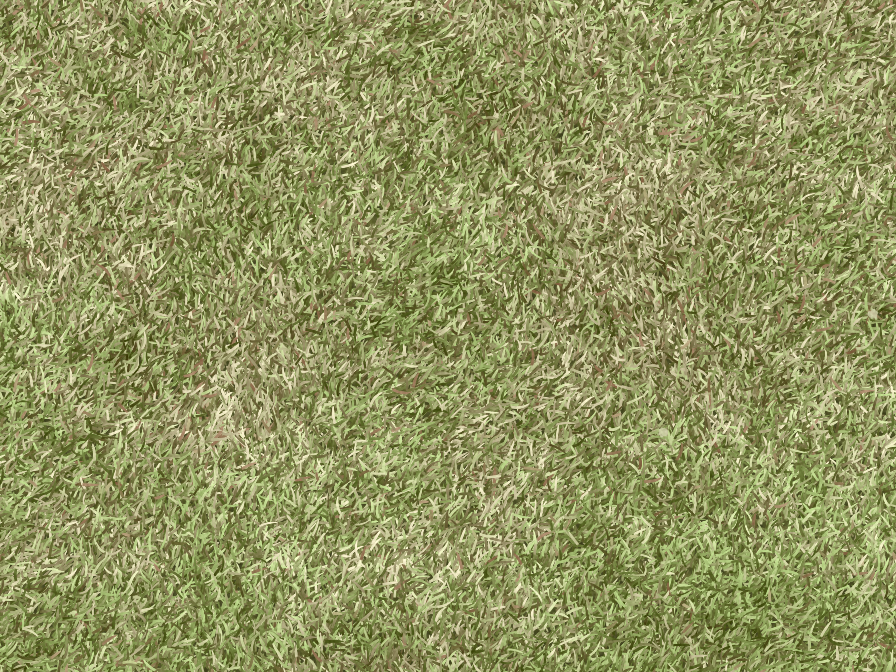
A WebGL 1 fragment shader for this texture:

```glsl
precision highp float;
// Draws a worn summer lawn: short green and straw blades over shaded soil.
uniform vec2 u_resolution;

const int LAYERS = 10;
const float CELL = 0.0165;
const float BLADE_HALF_WIDTH = 0.0018;
const vec3 SOIL_SHADE = vec3(0.33, 0.34, 0.16);
const vec3 GREEN_DARK = vec3(0.34, 0.39, 0.14);
const vec3 GREEN_LIGHT = vec3(0.65, 0.74, 0.45);
const vec3 STRAW_DARK = vec3(0.44, 0.40, 0.24);
const vec3 STRAW_LIGHT = vec3(0.82, 0.79, 0.64);
const vec3 RUSSET = vec3(0.58, 0.41, 0.30);
const vec3 PETAL = vec3(0.83, 0.83, 0.68);

// Sine-free hashes
vec3 hash3(vec3 p) {
  p = fract(p * vec3(0.1031, 0.1030, 0.0973));
  p += dot(p, p.yxz + 33.33);
  return fract((p.xxy + p.yxx) * p.zyx);
}

float hash1(vec2 p) {
  return hash3(vec3(p, 7.0)).x;
}

float valueNoise(vec2 p) {
  vec2 cell = floor(p);
  vec2 f = fract(p);
  f = f * f * (3.0 - 2.0 * f);
  float low = mix(hash1(cell), hash1(cell + vec2(1.0, 0.0)), f.x);
  float high = mix(hash1(cell + vec2(0.0, 1.0)), hash1(cell + 1.0), f.x);
  return mix(low, high, f.y);
}

float fbm(vec2 p) {
  float sum = 0.0;
  float amplitude = 0.5;
  for (int i = 0; i < 4; i++) {
    sum += amplitude * valueNoise(p);
    p = mat2(1.6, 1.2, -1.2, 1.6) * p + 17.3;
    amplitude *= 0.5;
  }
  return sum / 0.9375;
}

// Colour from light (0 dark, 1 bright) and dryness (0 green, 1 straw)
vec3 grassColor(float light, float dryness) {
  vec3 green = mix(GREEN_DARK, GREEN_LIGHT, light);
  vec3 straw = mix(STRAW_DARK, STRAW_LIGHT, light);
  return mix(green, straw, dryness);
}

// Coverage of a curved, tapering blade; x runs from root (-1) to tip (1)
float bladeMask(vec2 q, float halfLength, float bend, float halfWidth, float pixel) {
  float along = q.x / halfLength;
  float across = abs(q.y - bend * halfLength * (along * along - 0.35));
  float width = halfWidth * (1.0 - 0.5 * smoothstep(0.0, 1.0, along));
  float side = 1.0 - smoothstep(width - 0.5 * pixel, width + 0.5 * pixel, across);
  float ends = 1.0 - smoothstep(-pixel, pixel, abs(q.x) - halfLength + pixel);
  return side * ends;
}

// Paints one scattered layer of blades over the given colour
vec3 paintLayer(vec3 color, vec2 p, float layer, float lean, float dryness, float glow, float pixel) {
  vec2 grid = p / CELL + layer * vec2(3.37, 5.71) + 20.0;
  vec2 home = floor(grid);
  for (int j = -1; j <= 1; j++) {
    for (int i = -1; i <= 1; i++) {
      vec2 id = home + vec2(float(i), float(j));
      vec3 place = hash3(vec3(id, layer * 13.0 + 1.0));
      vec3 look = hash3(vec3(id, layer * 13.0 + 5.0));
      vec3 form = hash3(vec3(id, layer * 13.0 + 9.0));
      float angle = lean + (place.z + form.z - 1.0) * 1.7;
      vec2 axis = vec2(cos(angle), sin(angle));
      vec2 d = (grid - id - place.xy) * CELL;
      vec2 q = vec2(dot(d, axis), dot(d, vec2(-axis.y, axis.x)));
      float halfLength = CELL * mix(0.45, 0.95, form.x);
      float halfWidth = BLADE_HALF_WIDTH * mix(0.7, 1.2, look.z);
      float mask = bladeMask(q, halfLength, (form.y - 0.5) * 0.5, halfWidth, pixel);
      float light = look.x * 1.5 - 0.16 + glow + 0.12 * q.x / halfLength;
      float dry = clamp(dryness + (look.y - 0.5) * 1.2, 0.0, 1.0);
      vec3 blade = grassColor(light, dry);
      blade = mix(blade, RUSSET, 0.7 * step(0.96, look.z) * dry);
      color = mix(color, blade, mask);
    }
  }
  return color;
}

// Coverage of rare, ragged pale blossoms
float blossomMask(vec2 p, float pixel) {
  vec2 grid = p / 0.3;
  vec2 id = floor(grid);
  vec3 seed = hash3(vec3(id, 41.0));
  vec2 d = (grid - id - mix(vec2(0.15), vec2(0.85), seed.xy)) * 0.3;
  float radius = 0.007 + 0.005 * (valueNoise(p * 260.0) - 0.5);
  return step(0.82, seed.z) * (1.0 - smoothstep(radius - pixel, radius + pixel, length(d)));
}

void main() {
  vec2 p = gl_FragCoord.xy / u_resolution.y;
  float pixel = 1.0 / u_resolution.y;
  // Broad worn patches, small tufts and the combed direction
  float patches = fbm(p * vec2(3.2, 4.6) + 3.0);
  float tufts = fbm(p * vec2(15.0, 19.0) + 40.0);
  float dryness = 0.5 + (patches - 0.5) * 1.1 + (tufts - 0.5) * 0.7;
  float glow = (fbm(p * vec2(4.0, 6.0) + 70.0) - 0.5) * 0.4 + (tufts - 0.5) * 0.35;
  float lean = 1.1 + (valueNoise(p * 5.0 + 90.0) - 0.5) * 1.3;
  vec3 color = SOIL_SHADE * mix(0.75, 1.25, valueNoise(p * 120.0));
  for (int k = 0; k < LAYERS; k++) {
    color = paintLayer(color, p, float(k), lean, dryness, glow, pixel);
  }
  color = mix(color, PETAL, 0.8 * blossomMask(p, pixel));
  // Fine speckle
  color += (valueNoise(p * 330.0) - 0.5) * 0.08;
  gl_FragColor = vec4(clamp(color, 0.0, 1.0), 1.0);
}
```
